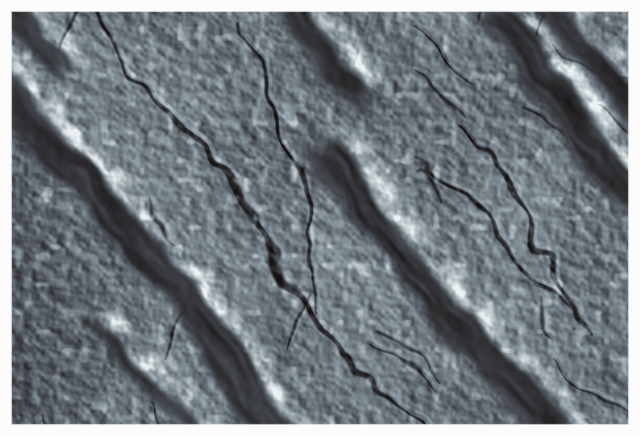
Reproduce this texture procedurally as a WebGL 1 fragment shader.

```glsl
precision highp float;
// Aerial view of blue-grey rock plains cut by dark diagonal troughs with frosted rims.
// A single tone is built in coordinates across and along the troughs, from trough
// profiles, crack segments and embossed noise; a colour ramp and white frame finish it.
uniform vec2 u_resolution;

const vec3 PIT = vec3(0.09, 0.07, 0.065);
const vec3 SHADE = vec3(0.29, 0.31, 0.34);
const vec3 STONE = vec3(0.51, 0.56, 0.59);
const vec3 FROST = vec3(0.92, 0.94, 0.95);
const vec3 PAPER = vec3(0.99);
const float SPACING = 0.48;

float hash(vec2 p) {
  return fract(sin(dot(p, vec2(127.1, 311.7))) * 43758.55);
}

float noise(vec2 p) {
  vec2 i = floor(p), f = fract(p);
  f = f * f * (3.0 - 2.0 * f);
  vec2 e = vec2(0.0, 1.0);
  return mix(mix(hash(i), hash(i + e.yx), f.x),
             mix(hash(i + e.xy), hash(i + e.yy), f.x), f.y);
}

float fbm(vec2 p) {
  return 0.55 * noise(p) + 0.3 * noise(p * 2.1 + 7.0) + 0.15 * noise(p * 4.3 + 3.0);
}

// Grain lit from the lower left.
float emboss(vec2 p) {
  return noise(p + vec2(0.5, 0.3)) - noise(p);
}

float span(float a, float b, float x) {
  return clamp((x - a) / (b - a), 0.0, 1.0);
}

// x: distance across the troughs, y: distance along them.
vec2 toStrike(vec2 p) {
  return vec2(dot(p, vec2(0.78, 0.62)), dot(p, vec2(0.62, -0.78)));
}

// Returns floor darkness and rim brightness of a trough between two ends.
vec2 trough(vec2 q, float centre, float halfWidth, float start, float end) {
  float reach = smoothstep(start - 0.04, start + 0.06, q.y)
              * smoothstep(end + 0.04, end - 0.06, q.y);
  float x = q.x - centre - 0.04 * (noise(vec2(q.y * 5.0, centre * 9.0)) - 0.5);
  float w = halfWidth * (0.8 + 0.4 * noise(vec2(q.y * 7.0, centre * 5.0)));
  float soft = x < 0.0 ? 0.024 : 0.013;
  float depth = smoothstep(soft, -soft, abs(x) - w) * reach;
  float lip = (x - w - 0.02) / 0.023;
  return vec2(depth, exp(-lip * lip) * reach);
}

float crack(vec2 q, vec2 a, vec2 b, float w) {
  vec2 ab = b - a;
  float h = clamp(dot(q - a, ab) / dot(ab, ab), 0.0, 1.0);
  w *= 0.45 + 0.55 * sin(3.14 * h);
  return smoothstep(w + 0.003, w - 0.003, length(q - a - ab * h));
}

float cracks(vec2 q) {
  q.x += 0.06 * (noise(q * 7.0 + 4.0) - 0.5) + 0.018 * (noise(q * 26.0) - 0.5);
  // Long fractures and their slanting branches.
  float m = crack(q, vec2(0.75, -0.65), vec2(0.76, 0.62), 0.0065);
  m = max(m, crack(q, vec2(1.04, -0.4), vec2(0.77, 0.23), 0.005));
  m = max(m, crack(q, vec2(1.25, 0.1), vec2(1.23, 0.66), 0.0065));
  m = max(m, crack(q, vec2(1.12, 0.12), vec2(1.22, 0.55), 0.005));
  // Scattered short cracks, every fourth one running across.
  for (int i = 0; i < 20; i++) {
    float k = float(i);
    vec2 a = toStrike(vec2(1.47 * hash(vec2(k, 1.0)), hash(vec2(k, 2.0))));
    vec2 dir = vec2(0.8 * (hash(vec2(k, 3.0)) - 0.5), 1.0);
    if (mod(k, 4.0) < 0.5) dir = vec2(0.9, -0.5);
    float len = 0.08 + 0.13 * hash(vec2(k, 4.0));
    m = max(m, 0.8 * crack(q, a, a + dir * len, 0.0035));
  }
  return m;
}

vec3 ramp(float t) {
  vec3 c = mix(PIT, SHADE, span(0.0, 0.3, t));
  c = mix(c, STONE, span(0.3, 0.56, t));
  return mix(c, FROST, span(0.56, 1.0, t));
}

void main() {
  vec2 p = gl_FragCoord.xy / u_resolution.y;
  vec2 q = toStrike(p);
  q.x += 0.03 * (noise(q * 6.0) - 0.5) + 0.022 * (noise(q * 17.0) - 0.5);

  // Main troughs, each with a shorter companion upslope, and one low narrow trough.
  vec2 cut = trough(q, 0.344, 0.017, -0.08, 0.6);
  for (int i = 0; i < 3; i++) {
    float k = float(i), centre = 0.51 + SPACING * k;
    cut = max(cut, trough(q, centre, 0.041, min(-0.7 + 0.62 * k, -0.08), 2.0));
    cut = max(cut, trough(q, centre + 0.13, 0.03, -2.0, -0.55 + 0.48 * k));
  }

  // Plains: broad patches, grain and bright specks.
  float tone = 0.46 + 0.2 * (fbm(p * 5.0) - 0.5);
  tone -= 0.1 * smoothstep(0.5, 0.3, q.x) * smoothstep(0.2, -0.1, q.y);
  tone += 0.3 * emboss(p * 52.0) + 0.22 * emboss(p * 105.0);
  tone += 0.2 * smoothstep(0.7, 0.98, noise(p * 46.0 + 9.0));

  // Frosted rims, cracks with lit edges, then streaked trough floors.
  tone += cut.y * (0.06 + 0.42 * smoothstep(0.25, 0.8, fbm(p * 19.0)));
  tone += 0.1 * cracks(q - vec2(0.011, 0.0)) - 0.36 * cracks(q);
  float streak = 0.06 + 0.2 * noise(vec2(q.x * 75.0, q.y * 9.0));
  tone = mix(tone, streak + 0.06 * emboss(p * 60.0), cut.x);

  // White frame.
  vec2 size = vec2(u_resolution.x / u_resolution.y, 1.0);
  vec2 inset = min(p, size - p) - 0.027;
  float pixel = 1.0 / u_resolution.y;
  float inside = smoothstep(-pixel, pixel, min(inset.x, inset.y));
  gl_FragColor = vec4(mix(PAPER, ramp(tone), inside), 1.0);
}
```
